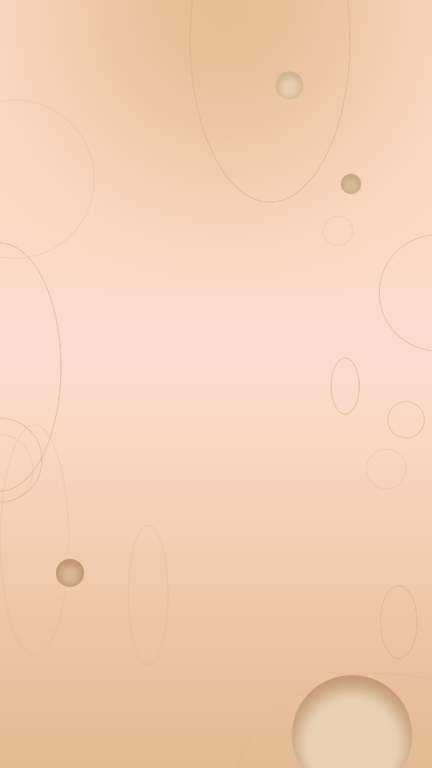
This background is drawn by a WebGL 2 fragment shader. Its source:

```glsl
#version 300 es
precision highp float;
// Warm peach and sand gradient with hairline ellipses and softly shaded discs.

uniform vec2 u_resolution;
out vec4 outColor;

const vec3 SAND  = vec3(0.88, 0.715, 0.545);
const vec3 PEACH = vec3(0.99, 0.85, 0.77);
const vec3 BLUSH = vec3(0.988, 0.86, 0.81);
const vec3 HONEY = vec3(0.90, 0.745, 0.58);
const vec3 LINE  = vec3(0.82, 0.67, 0.53);

// Ellipses: centre, radii, in canvas widths
const vec4 CLEAR_RINGS[7] = vec4[7](
    vec4(0.625, 1.685, 0.185, 0.375),
    vec4(0.000, 0.928, 0.141, 0.287),
    vec4(0.000, 0.713, 0.097, 0.097),
    vec4(1.012, 1.100, 0.134, 0.134),
    vec4(0.799, 0.884, 0.0325, 0.065),
    vec4(0.940, 0.806, 0.042, 0.042),
    vec4(0.923, 0.338, 0.0425, 0.084));
const vec4 FAINT_RINGS[7] = vec4[7](
    vec4(0.035, 1.363, 0.183, 0.183),
    vec4(-0.005, 0.692, 0.081, 0.081),
    vec4(0.782, 1.243, 0.034, 0.034),
    vec4(0.894, 0.692, 0.046, 0.046),
    vec4(0.343, 0.400, 0.046, 0.162),
    vec4(0.080, 0.528, 0.079, 0.266),
    vec4(0.891, -0.051, 0.347, 0.269));

// Approximate signed distance to an axis-aligned ellipse
float ellipseDistance(vec2 p, vec2 radii) {
    float k = length(p / radii);
    float slope = length(p / (radii * radii));
    return k * (k - 1.0) / max(slope, 0.0001);
}

// Coverage of a thin outline
float outline(vec2 p, vec4 ring, float halfWidth, float aa) {
    float d = abs(ellipseDistance(p - ring.xy, ring.zw));
    return 1.0 - smoothstep(halfWidth, halfWidth + aa, d);
}

// Vertical wash with a honey glow hanging from the top edge
vec3 background(vec2 p, float top) {
    vec3 color = mix(SAND, PEACH, smoothstep(-0.25, 1.0, p.y));
    float band = (p.y - 0.99) / 0.18;
    color = mix(color, BLUSH, exp(-band * band));
    float d = length((p - vec2(0.52, top)) / vec2(0.70, 0.75));
    return mix(color, HONEY, 1.0 - smoothstep(0.0, 1.0, d));
}

// Disc with an inner shadow that falls from its upper rim
vec3 paintDisc(vec3 under, vec2 p, vec3 disc, vec3 fill, vec3 shade,
               float softness, float aa) {
    vec2 q = (p - disc.xy) / disc.z;
    float shadow = smoothstep(1.1 - softness, 1.16, length(q + vec2(0.0, 0.16)));
    float coverage = 1.0 - smoothstep(-aa, aa, (length(q) - 1.0) * disc.z);
    return mix(under, mix(fill, shade, shadow), coverage);
}

void main() {
    vec2 p = gl_FragCoord.xy / u_resolution.x;
    float aa = 0.7 / u_resolution.x;
    vec3 color = background(p, u_resolution.y / u_resolution.x);

    // Hairline rings
    for (int i = 0; i < 7; i++) {
        color = mix(color, LINE, 0.40 * outline(p, CLEAR_RINGS[i], 0.0008, aa));
        color = mix(color, LINE, 0.18 * outline(p, FAINT_RINGS[i], 0.0008, aa));
    }

    // Shaded discs
    color = paintDisc(color, p, vec3(0.670, 1.580, 0.0325),
        vec3(0.90, 0.81, 0.69), vec3(0.82, 0.71, 0.56), 0.9, aa);
    color = paintDisc(color, p, vec3(0.8125, 1.352, 0.0235),
        vec3(0.84, 0.735, 0.59), vec3(0.78, 0.66, 0.51), 0.9, aa);
    color = paintDisc(color, p, vec3(0.162, 0.4515, 0.0325),
        vec3(0.85, 0.71, 0.57), vec3(0.75, 0.59, 0.44), 0.9, aa);
    color = paintDisc(color, p, vec3(0.815, 0.076, 0.139),
        vec3(0.91, 0.82, 0.70), vec3(0.77, 0.61, 0.46), 0.42, aa);

    outColor = vec4(color, 1.0);
}
```
